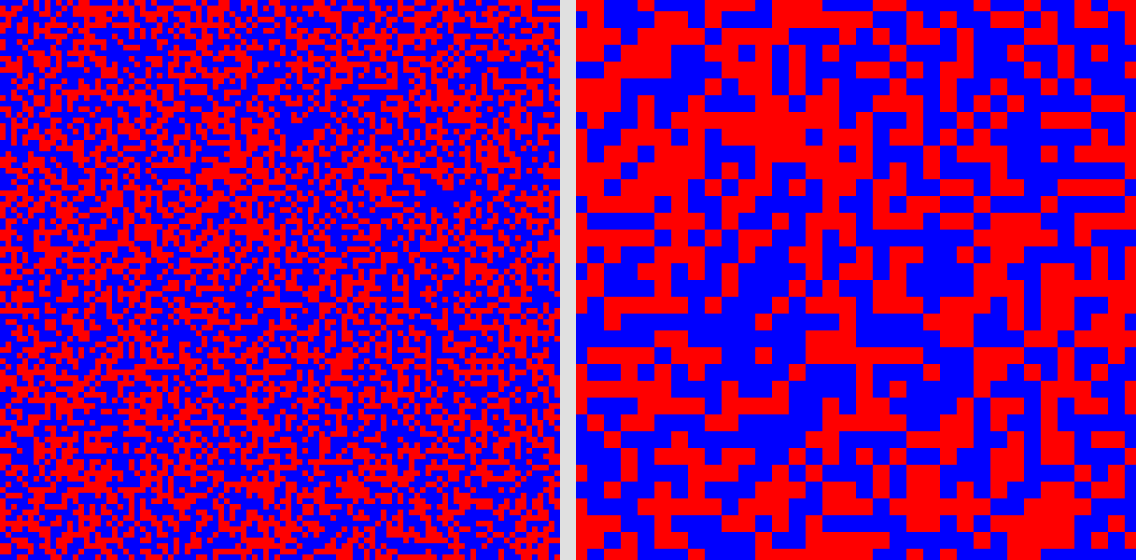
Left, the full canvas; right, a detail of the centre.
Write a WebGL 1 fragment shader that draws this texture.

```glsl
precision highp float;
uniform vec2 u_resolution;

float hash(vec2 p) {
  vec3 q = fract(p.xyx * 0.1031);
  q += dot(q, q.yzx + 33.33);
  return fract((q.x + q.y) * q.z);
}

// 1 for a red cell, 0 for a blue one
float redCell(vec2 cell) {
  return step(0.51, hash(cell + 17.0));
}

void main() {
  // Pixel footprint measured in cells, 100 across the canvas
  vec2 footprint = 100.0 / u_resolution;
  vec2 corner = (gl_FragCoord.xy - 0.5) * footprint;
  vec2 cell = floor(corner);

  // Share of the footprint that reaches into the next cell
  vec2 cover = clamp((corner + footprint - cell - 1.0) / footprint, 0.0, 1.0);

  // Box-filtered cell edges
  float lower = mix(redCell(cell), redCell(cell + vec2(1.0, 0.0)), cover.x);
  float upper = mix(redCell(cell + vec2(0.0, 1.0)), redCell(cell + 1.0), cover.x);
  float red = mix(lower, upper, cover.y);

  vec3 blueColor = vec3(0.0, 0.0, 1.0);
  vec3 redColor = vec3(1.0, 0.0, 0.0);
  gl_FragColor = vec4(mix(blueColor, redColor, red), 1.0);
}
```
